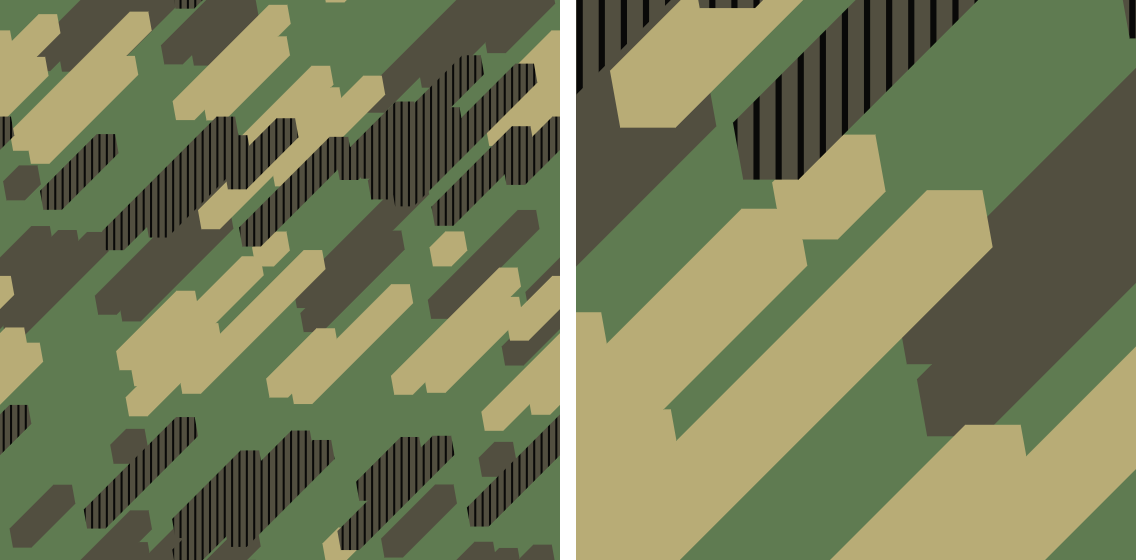
Left, the full canvas; right, a detail of the centre.
A Shadertoy shader for this pattern:

```glsl
// Geometric camouflage: clusters of slanted hexagonal bars on green, in three
// layers (dark, tan, pinstriped). Clusters sit on nine diagonal tracks that
// wrap around the canvas, so the pattern tiles in both directions.

#define TRACKS 9            // diagonal tracks, one cluster per layer on each
#define STRIPES 76.0        // vertical pinstripes across the canvas
#define STRIPE_DUTY 0.28    // black part of one stripe period
#define BAR_SPACING 0.055   // offset between neighbouring bars of a cluster
#define SHORT_BAR 0.025     // half extension of the shortest bar
#define LONG_BAR 0.098      // half extension of the longest bar
#define SLIDE 0.06          // random slide of a bar along the diagonal
#define JITTER 0.07         // random shift of a cluster along its track

const vec3 GREEN = vec3(0.372, 0.482, 0.318);
const vec3 DARK  = vec3(0.322, 0.310, 0.250);
const vec3 TAN   = vec3(0.722, 0.675, 0.462);
const vec3 BLACK = vec3(0.035, 0.035, 0.030);

// Two random values in -1..1 for a cell
vec2 hash2(vec2 cell) {
    vec3 q = fract(cell.xyx * vec3(0.1031, 0.1030, 0.0973));
    q += dot(q, q.yzx + 33.33);
    return 2.0 * fract((q.xx + q.yz) * q.zy) - 1.0;
}

// Shortest offset between two points on the wrapped canvas
vec2 wrapOffset(vec2 d) {
    return d - floor(d + 0.5);
}

// Hexagon with flat top and bottom, stretched along the rising diagonal
float hexBar(vec2 p, float halfLength) {
    float side = (abs(p.x - p.y) - 0.0365) * 0.7071;
    float cap  = abs(p.y) - 0.0312 - halfLength;
    float tip  = (abs(p.x + 0.18 * p.y) - 0.0333 - 1.18 * halfLength) * 0.984;
    return max(max(side, cap), tip);
}

// Distance to all clusters of one layer
float layerShape(vec2 uv, int layer) {
    float d = 1.0;
    for (int t = 0; t < TRACKS; t++) {
        float track = float(t);
        int variant = (t + layer) % 3;
        int bars = max(1 + variant, layer == 1 ? 2 : 1);

        // cluster centre: track offset in x, then a walk along the diagonal
        vec2 rnd = hash2(vec2(track + 1.0, float(layer) * 7.0 + 3.0));
        float walk = float(layer) / 3.0 + 0.5 * track + JITTER * rnd.x;
        vec2 centre = vec2(track / float(TRACKS) + 0.02 * rnd.y, 0.0) + walk;
        vec2 p = uv - centre;

        for (int i = 0; i < bars; i++) {
            float id = float(3 * t + i);
            float slide = SLIDE * hash2(vec2(id + 5.0, float(layer) + 40.0)).x;
            float shift = (float(i) - 0.5 * float(bars - 1)) * BAR_SPACING;
            float size = fract(0.618 * id + 0.37 * float(layer));
            vec2 q = wrapOffset(p - vec2(shift, 0.0) - slide);
            d = min(d, hexBar(q, mix(SHORT_BAR, LONG_BAR, size)));
        }

        // lone hexagon in the gap behind the smaller clusters
        if (variant == 0 && layer < 2)
            d = min(d, hexBar(wrapOffset(p - vec2(0.19, 0.16)), 0.0));
    }
    return d;
}

void mainImage(out vec4 fragColor, in vec2 fragCoord) {
    vec2 uv = fragCoord / iResolution.xy;
    float pixel = 1.0 / min(iResolution.x, iResolution.y);

    // pinstriped fill of the top layer
    float stripe = (abs(fract(uv.x * STRIPES) - 0.5) - 0.5 * STRIPE_DUTY) / STRIPES;
    vec3 striped = mix(DARK, BLACK, clamp(0.5 - stripe / pixel, 0.0, 1.0));

    // paint the layers from bottom to top
    vec3 color = GREEN;
    for (int layer = 0; layer < 3; layer++) {
        vec3 paint = layer == 0 ? DARK : layer == 1 ? TAN : striped;
        float cover = clamp(0.5 - layerShape(uv, layer) / pixel, 0.0, 1.0);
        color = mix(color, paint, cover);
    }
    fragColor = vec4(color, 1.0);
}
```
